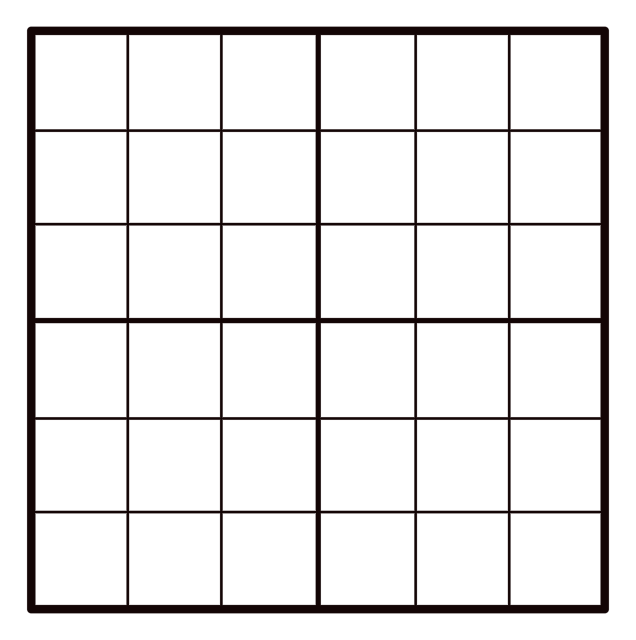
Give the GLSL for this pattern, as a WebGL 1 fragment shader.

```glsl
precision highp float;
// Six by six square grid with a heavy rounded frame and bold centre lines.

uniform vec2 u_resolution;

// Signed distance to a box centred on the origin.
float boxDistance(vec2 p, vec2 halfSize) {
  vec2 d = abs(p) - halfSize;
  return length(max(d, 0.0)) + min(max(d.x, d.y), 0.0);
}

// Distance to the nearest of four thin rules on each axis, by folding twice.
vec2 thinRuleDistance(vec2 p) {
  return abs(abs(abs(p) - 0.2249) - 0.0731);
}

// Soft coverage of a shape from its signed distance.
float coverage(float d) {
  float softness = 0.75 / u_resolution.y;
  return 1.0 - smoothstep(-softness, softness, d);
}

void main() {
  vec2 p = (gl_FragCoord.xy - 0.5 * u_resolution) / u_resolution.y;

  // Frame: the distance field rounds its outside and keeps the inside square.
  float box = boxDistance(p, vec2(0.448, 0.4518));
  float frame = coverage(abs(box) - 0.0066);

  // Thin rules sit slightly off centre, as do the bold ones.
  vec2 thin = thinRuleDistance(p - vec2(0.0008, -0.0021)) - 0.0021;
  vec2 bold = abs(p - vec2(0.0004, -0.0009)) - 0.0041;
  float rules = max(coverage(min(thin.x, thin.y)), coverage(min(bold.x, bold.y)));

  // Keep the rules within the frame, then ink them on white.
  float ink = max(frame, rules * step(box, 0.0));
  gl_FragColor = vec4(mix(vec3(1.0), vec3(0.075, 0.02, 0.02), ink), 1.0);
}
```
